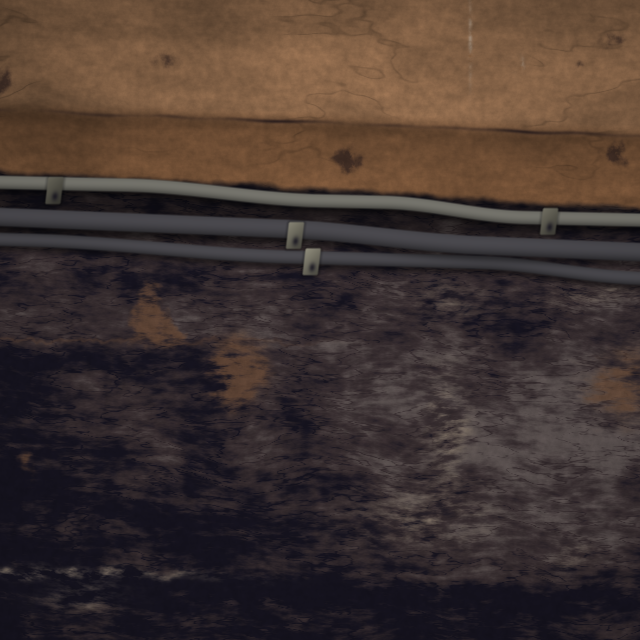
Reproduce this texture procedurally as a WebGL 1 fragment shader.

```glsl
precision highp float;
uniform vec2 u_resolution;

const vec3 PLANK = vec3(0.495, 0.368, 0.265);
const vec3 PLANK_LOW = vec3(0.415, 0.292, 0.197);
const vec3 KNOT = vec3(0.17, 0.12, 0.11);
const vec3 SOOT = vec3(0.078, 0.07, 0.112);
const vec3 UMBER = vec3(0.2, 0.163, 0.172);
const vec3 ASH = vec3(0.34, 0.305, 0.3);
const vec3 RUST = vec3(0.38, 0.27, 0.2);
const vec3 PALE = vec3(0.48, 0.43, 0.38);
const vec3 CABLE_LIGHT = vec3(0.46, 0.455, 0.425);
const vec3 CABLE_DARK = vec3(0.29, 0.285, 0.305);
const vec3 CLIP = vec3(0.44, 0.43, 0.38);
const float GRAIN_SLOPE = 0.04;
const float WARP = 0.032;
const float GRIT = 0.13;

vec2 gradientAt(vec2 cell) {
  float a = 6.2832 * fract(sin(dot(cell, vec2(127.1, 311.7))) * 43758.5);
  return vec2(cos(a), sin(a));
}

float gradientNoise(vec2 p) {
  vec2 i = floor(p), f = p - i, x = vec2(1, 0);
  vec2 u = f * f * (3.0 - 2.0 * f);
  float low = mix(dot(gradientAt(i), f), dot(gradientAt(i + x), f - x), u.x);
  float high = mix(dot(gradientAt(i + x.yx), f - x.yx), dot(gradientAt(i + 1.0), f - 1.0), u.x);
  return 1.4 * mix(low, high, u.y);
}

float fbm(vec2 p) {
  float sum = 0.0, amp = 0.55;
  for (int i = 0; i < 4; i++) {
    sum += amp * gradientNoise(p);
    p = p * 1.93 + 7.3;
    amp *= 0.6;
  }
  return sum;
}

float band(float d, float r) {
  return exp(-d * d / (r * r));
}

float blob(vec2 p, float x, float y, float rx, float ry) {
  return band(p.x - x, rx) * band(p.y - y, ry);
}

// Upper plank: two boards, grain, knots and a scratch
vec3 plankColor(vec2 p, vec2 w, vec2 g) {
  float seam = p.y - 0.828 + 0.04 * p.x - 0.003 * gradientNoise(p.xx * 9.0);
  vec3 c = mix(PLANK_LOW, PLANK, smoothstep(-0.012, 0.02, seam));
  float light = 1.0 + 0.09 * blob(p, 0.55, 0.87, 0.35, 0.1);
  light -= 0.15 * smoothstep(0.87, 1.04, p.y) + 0.18 * blob(p, 0.0, 0.88, 0.15, 0.2);
  float mottle = fbm(g * vec2(5, 13));
  light += 0.2 * mottle + 0.1 * fbm(g * vec2(18, 55));
  light -= 0.13 * band(mottle, 0.035) * smoothstep(0.0, 0.3, gradientNoise(p * 5.0));
  c *= light * (1.0 - 0.16 * band(seam + 0.008, 0.013));
  c = mix(c, KNOT, 0.7 * band(seam, 0.003) * (0.7 + gradientNoise(p * 13.0)));
  float knots = blob(w, 0.537, 0.752, 0.027, 0.02) + blob(w, 0.962, 0.762, 0.016, 0.017)
    + 0.5 * blob(w, 0.255, 0.9, 0.028, 0.016) + blob(w, 0.0, 0.872, 0.02, 0.02)
    + 0.6 * blob(w, 0.905, 0.9, 0.013, 0.011) + 0.5 * blob(w, 0.956, 0.94, 0.015, 0.014);
  c = mix(c, KNOT, 0.75 * smoothstep(0.15, 0.85, knots * (1.0 + fbm(p * 50.0))));
  float scratch = blob(p, 0.735, 0.935, 0.003, 0.055) + blob(w, 0.808, 0.895, 0.005, 0.012);
  return mix(c, PALE * 1.3, scratch * (0.4 + fbm(p * 50.0)));
}

// Lower beam: soot, ash, worn patches and a broken ledge
vec3 beamColor(vec2 p, vec2 w, vec2 g) {
  float streak = fbm(g * vec2(9, 42));
  float fine = fbm(g * vec2(32, 95) + 3.0);
  float mottle = fbm(p * vec2(11, 15));
  float tone = 0.34 + 0.44 * blob(p, 0.87, 0.32, 0.22, 0.2) + 0.13 * blob(p, 0.62, 0.33, 0.2, 0.2);
  tone += 0.13 * blob(p, 0.45, 0.49, 0.5, 0.1);
  tone -= 0.45 * blob(w, 0.79, 0.48, 0.075, 0.065) + 0.35 * blob(w, 0.465, 0.33, 0.03, 0.05);
  tone -= 0.35 * blob(p, 0.0, 0.25, 0.09, 0.18) + 0.25 * blob(p, 0.25, 0.17, 0.3, 0.08);
  tone -= 0.26 * blob(w, 0.16, 0.43, 0.2, 0.022) + 0.3 * blob(w, 0.54, 0.525, 0.03, 0.015);
  tone += 0.3 * streak + 0.32 * fine + 0.45 * mottle;
  tone -= 0.2 * band(streak - 0.1, 0.04);
  float ledge = w.y - 0.108 + 0.035 * p.x;
  tone -= 0.24 * smoothstep(0.01, -0.015, ledge) + 0.28 * band(ledge + 0.012, 0.018);
  vec3 c = mix(SOOT, UMBER, smoothstep(0.02, 0.5, tone));
  c = mix(c, ASH, smoothstep(0.42, 0.95, tone));
  // Bare wood
  float drop = 0.6 - w.y;
  float wedge = smoothstep(0.012, -0.012, abs(w.x - 0.238) - 0.3 * drop)
    * smoothstep(0.155, 0.13, drop) * smoothstep(0.0, 0.05, drop);
  float bare = 0.6 * wedge + 0.85 * blob(w, 0.365, 0.415, 0.045, 0.055)
    + 0.6 * blob(w, 0.98, 0.4, 0.07, 0.065) + 0.4 * blob(w, 0.04, 0.27, 0.012, 0.035);
  c = mix(c, RUST, 0.8 * smoothstep(0.1, 0.8, bare * (1.0 + streak + fine + mottle)));
  // Pale flakes and a crack
  float flakes = blob(w, 0.7, 0.33, 0.03, 0.08) + 0.65 * blob(w, 0.66, 0.19, 0.09, 0.045)
    + 0.5 * blob(w, 0.69, 0.53, 0.06, 0.025) + 0.55 * blob(w, 0.89, 0.13, 0.03, 0.025)
    + 0.5 * blob(w, 0.93, 0.54, 0.09, 0.015)
    + band(ledge, 0.009) * band(p.x - 0.12, 0.2) + 0.5 * blob(w, 0.13, 0.07, 0.06, 0.025);
  c = mix(c, PALE, clamp(flakes * (0.3 + streak + 1.2 * fine), 0.0, 0.85));
  return mix(c, RUST, 0.35 * band(w.y - 0.467, 0.003) * smoothstep(0.6, 0.3, p.x));
}

// Flattened cable with a shadow beneath it
vec3 cable(vec3 c, float d, float radius, vec3 tint, float soft) {
  c *= 1.0 - 0.4 * band(d + radius * 1.1, radius * 0.7);
  float h = clamp(d / radius, -1.0, 1.0);
  return mix(c, tint * (0.95 + 0.16 * h - 0.25 * h * h), smoothstep(soft, -soft, abs(d) - radius));
}

// Bent clip with a nail hole
vec3 clip(vec3 c, vec2 q, float bright, float soft) {
  q.x -= 0.12 * q.y;
  vec2 d = abs(q) - vec2(0.009, 0.018);
  float box = length(max(d, 0.0)) + min(max(d.x, d.y), 0.0) - 0.003;
  c *= 1.0 - 0.25 * smoothstep(0.006, 0.0, box);
  vec3 body = CLIP * bright * (0.95 + 9.0 * q.y - 10.0 * q.x);
  body = mix(body, SOOT, 0.8 * blob(q, 0.002, -0.009, 0.005, 0.007));
  return mix(c, body, smoothstep(soft, -soft, box));
}

void main() {
  vec2 p = gl_FragCoord.xy / u_resolution;
  float x = p.x, soft = 0.001 + 0.7 / u_resolution.y;
  vec2 w = p + WARP * vec2(fbm(p * 18.0), 0.6 * fbm(p * 18.0 + 40.0));
  vec2 g = p + vec2(0, GRAIN_SLOPE * x + 0.014 * gradientNoise(p * 7.0));
  float edge = p.y - 0.732 + 0.058 * x - 0.009 * fbm(p * 14.0);
  vec3 beam = beamColor(p, w, g) * (1.0 - 0.4 * smoothstep(0.6, 0.65, p.y));
  vec3 c = mix(beam, plankColor(p, w, g), smoothstep(-0.006, 0.008, edge));
  c *= 1.0 + GRIT * fbm(p * 75.0);

  float top = 0.715 - 0.022 * x - 0.018 * smoothstep(0.2, 0.5, x) - 0.019 * smoothstep(0.6, 0.82, x);
  float middle = 0.661 - 0.042 * x - 0.013 * smoothstep(0.45, 0.75, x);
  float bottom = 0.626 - 0.028 * x - 0.015 * smoothstep(0.05, 0.45, x) - 0.018 * smoothstep(0.75, 1.0, x);
  c = cable(c, p.y - bottom, 0.0105, CABLE_DARK, soft);
  c = cable(c, p.y - middle, 0.0145, CABLE_DARK, soft);
  c = cable(c, p.y - top, 0.0105, CABLE_LIGHT, soft);
  c = clip(c, p - vec2(0.085, 0.702), 0.72, soft);
  c = clip(c, p - vec2(0.858, 0.654), 0.8, soft);
  c = clip(c, p - vec2(0.461, 0.632), 0.93, soft);
  c = clip(c, p - vec2(0.487, 0.591), 1.0, soft);

  c *= 1.03 - 0.22 * dot(p - 0.5, p - 0.5);
  gl_FragColor = vec4(c, 1.0);
}
```
